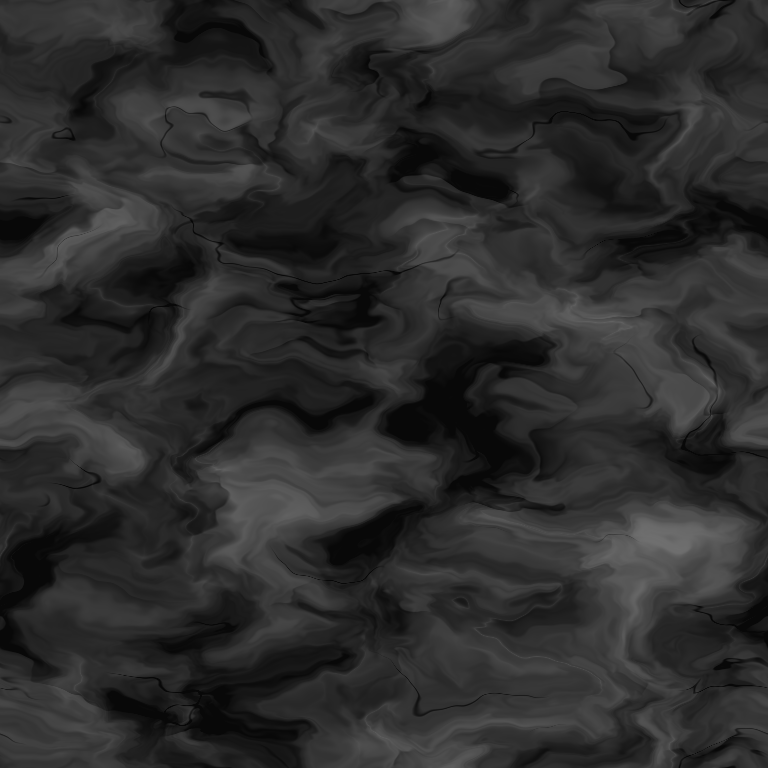
A three.js fragment shader for this texture:

```glsl
// Seamless dark smoky stone: warped grey clouds with faint wisps, ledges and thin cracks.
varying vec2 vUv;

// Tones
const float MEAN_TONE = 0.178;
const float CLOUD_CONTRAST = 0.27;
const float BROAD_CONTRAST = 0.15;
const float STREAK_CONTRAST = 0.075;
const float FILAMENT_CONTRAST = 0.05;
const float WISP_GLOW = 0.08;
const float SHADOW_DEPTH = 0.12;
const float CRACK_DEPTH = 0.12;
const float DARKEST = 0.03;
const float BRIGHTEST = 0.45;

// Whole repeats across and up the tile
const vec2 BROAD_CELLS = vec2(3.0, 3.0);
const vec2 CLOUD_CELLS = vec2(5.0, 7.0);
const vec2 LEDGE_CELLS = vec2(4.0, 9.0);
const vec2 WISP_CELLS = vec2(7.0, 5.0);
const vec2 UPRIGHT_CELLS = vec2(26.0, 7.0);
const vec2 LEVEL_CELLS = vec2(7.0, 30.0);

// Warp reach and line widths
const vec2 DRIFT = vec2(0.13, 0.06);
const vec2 CURL = vec2(0.11, 0.045);
const float CRACK_WIDTH = 0.02;
const float WISP_WIDTH = 0.03;
const float FILAMENT_BANDS = 9.0;

const float TAU = 6.28319;
const float OCTAVE_GAIN = 0.45;

float hash(vec2 cell, float seed) {
  vec3 q = fract(cell.xyx * vec3(0.1031, 0.1030, 0.0973) + seed * 0.137);
  q += dot(q, q.yzx + 33.33);
  return fract((q.x + q.y) * q.z);
}

// Slope contribution of one lattice corner, wrapped at the period
float corner(vec2 cell, vec2 offset, vec2 period, float seed) {
  cell -= period * floor((cell + 0.5) / period);
  float angle = TAU * hash(cell, seed);
  return dot(vec2(cos(angle), sin(angle)), offset);
}

// Periodic gradient noise, about -0.7 to 0.7
float gradientNoise(vec2 p, vec2 period, float seed) {
  vec2 i = floor(p);
  vec2 f = p - i;
  vec2 u = f * f * f * (f * (f * 6.0 - 15.0) + 10.0);
  vec2 e = vec2(1.0, 0.0);
  float low = mix(corner(i, f, period, seed),
                  corner(i + e.xy, f - e.xy, period, seed), u.x);
  float high = mix(corner(i + e.yx, f - e.yx, period, seed),
                   corner(i + e.xx, f - e.xx, period, seed), u.x);
  return mix(low, high, u.y);
}

// Single layer over the unit tile
float layer(vec2 uv, vec2 cells, float seed) {
  return gradientNoise(uv * cells + seed * 0.37, cells, seed);
}

// Four octaves over the unit tile
float fbm(vec2 uv, vec2 cells, float seed) {
  float sum = 0.0;
  float amplitude = 1.0;
  for (int k = 0; k < 4; k++) {
    sum += amplitude * layer(uv, cells, seed + float(k));
    cells *= 2.0;
    amplitude *= OCTAVE_GAIN;
  }
  return sum;
}

void main() {
  // Two warps: a drift, then a shear that cuts level ledges and upright folds
  vec2 drifted = vUv + DRIFT * vec2(fbm(vUv, vec2(4.0, 7.0), 1.0),
                                    fbm(vUv, vec2(5.0, 5.0), 7.0));
  vec2 curled = drifted + CURL * vec2(fbm(drifted, vec2(4.0, 15.0), 13.0),
                                      fbm(drifted, vec2(11.0, 6.0), 19.0));

  // Cloud body
  float broad = layer(drifted, BROAD_CELLS, 25.0);
  float cloud = fbm(curled, CLOUD_CELLS, 31.0);
  float tone = MEAN_TONE + CLOUD_CONTRAST * cloud + BROAD_CONTRAST * broad;

  // Brushed streaks, upright in some places and level in others
  float turn = smoothstep(-0.2, 0.2, layer(drifted, vec2(5.0), 37.0));
  float streak = mix(layer(curled, UPRIGHT_CELLS, 41.0), layer(curled, LEVEL_CELLS, 43.0), turn);
  tone += STREAK_CONTRAST * streak;

  // Fine filaments that follow the cloud contours
  vec2 bands = vec2(cloud * FILAMENT_BANDS, layer(curled, vec2(6.0), 47.0) * 8.0);
  tone += FILAMENT_CONTRAST * gradientNoise(bands, vec2(64.0), 53.0);

  // Bright wisps
  float wisp = exp(-abs(layer(curled, WISP_CELLS, 59.0)) / WISP_WIDTH);
  tone += WISP_GLOW * wisp * smoothstep(-0.05, 0.35, layer(drifted, vec2(6.0), 61.0));

  // Ledges: crisp on one side, fading away on the other
  float ledge = fbm(drifted, LEDGE_CELLS, 67.0);
  float shadow = smoothstep(0.0, 0.04, ledge) * exp(-5.0 * max(ledge, 0.0));
  float ledgeMask = smoothstep(0.0, 0.3, layer(drifted, vec2(5.0, 6.0), 73.0));
  tone -= SHADOW_DEPTH * shadow * ledgeMask;

  // Thin, short, wandering cracks
  float seam = fbm(drifted, vec2(3.0, 8.0), 79.0);
  float crack = 1.0 - smoothstep(0.0, CRACK_WIDTH, abs(seam));
  float crackMask = smoothstep(0.02, 0.2, layer(vUv, vec2(6.0, 7.0), 89.0));
  tone -= CRACK_DEPTH * crack * crackMask;

  gl_FragColor = vec4(vec3(clamp(tone, DARKEST, BRIGHTEST)), 1.0);
}
```
